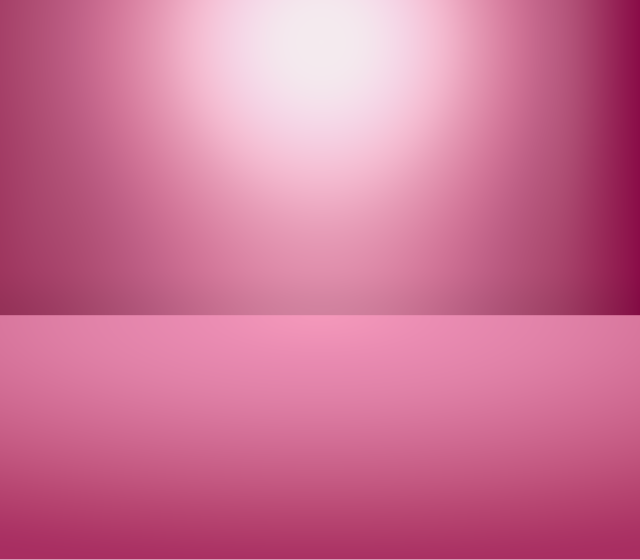
Give the GLSL for this background, as a Shadertoy shader.

```glsl
// Pink studio backdrop: a soft spotlight on a wall above a glowing floor.
#define HORIZON 0.437
#define CANVAS_RATIO 0.875
#define LIGHT_CENTER vec2(0.502, 0.066)
#define STOP_SPACING 0.0651
#define VERTICAL_STRETCH 1.8
#define FLOOR_WIDTH_SCALE 0.33
#define CONTACT_SHADOW 0.055
#define RIGHT_EDGE_COLOR vec3(0.54, 0.045, 0.28)
#define HAZE_COLOR vec3(0.71, 0.38, 0.51)
#define BASE_COLOR vec3(0.96, 0.90, 0.93)
#define BASE_HEIGHT 0.001

const int STOPS = 10;

const vec3 WALL[STOPS] = vec3[STOPS](
    vec3(0.957, 0.920, 0.935), vec3(0.957, 0.905, 0.930),
    vec3(0.962, 0.835, 0.900), vec3(0.955, 0.730, 0.815),
    vec3(0.895, 0.590, 0.700), vec3(0.825, 0.465, 0.600),
    vec3(0.745, 0.370, 0.520), vec3(0.685, 0.300, 0.450),
    vec3(0.640, 0.235, 0.395), vec3(0.615, 0.200, 0.360));

const vec3 FLOOR[STOPS] = vec3[STOPS](
    vec3(0.955, 0.595, 0.730), vec3(0.915, 0.545, 0.695),
    vec3(0.875, 0.500, 0.650), vec3(0.825, 0.430, 0.585),
    vec3(0.770, 0.350, 0.510), vec3(0.710, 0.260, 0.435),
    vec3(0.662, 0.185, 0.385), vec3(0.660, 0.180, 0.380),
    vec3(0.660, 0.180, 0.380), vec3(0.660, 0.180, 0.380));

// Smooth spline through evenly spaced colour stops
vec3 gradient(vec3 stops[STOPS], float dist) {
    float t = clamp(dist / STOP_SPACING, 0.0, float(STOPS - 1) - 0.001);
    int i = int(t);
    float f = t - float(i);
    vec3 a = stops[max(i - 1, 0)];
    vec3 b = stops[i];
    vec3 c = stops[i + 1];
    vec3 d = stops[min(i + 2, STOPS - 1)];
    return b + 0.5 * f * (c - a + f * (2.0 * a - 5.0 * b + 4.0 * c - d
             + f * (3.0 * (b - c) + d - a)));
}

float softSpot(vec2 p, vec2 center, vec2 radius) {
    vec2 q = (p - center) / radius;
    return exp(-dot(q, q));
}

vec3 wallColor(vec2 p, float horizonY) {
    // Light pool, stretched downward and tighter on the right
    vec2 q = p - LIGHT_CENTER;
    q.x *= 1.0 + 0.25 * max(q.x, 0.0);
    q.y *= 1.0 - VERTICAL_STRETCH * q.y * q.y;
    vec3 color = gradient(WALL, length(q));

    // Faint haze on both sides and a deep right edge
    float haze = softSpot(p, vec2(0.89, 0.16), vec2(0.06, 0.25))
               + softSpot(p, vec2(0.06, 0.34), vec2(0.06, 0.12));
    color = mix(color, HAZE_COLOR, 0.15 * haze);
    float rightEdge = clamp((p.x - 0.86) / 0.14, 0.0, 1.0);
    color = mix(color, RIGHT_EDGE_COLOR, rightEdge * rightEdge);

    // Shade where the wall meets the floor
    float contact = smoothstep(horizonY - 0.08, horizonY, p.y);
    return color * (1.0 - CONTACT_SHADOW * contact);
}

vec3 floorColor(vec2 p, float horizonY) {
    vec2 q = vec2((p.x - 0.5) * FLOOR_WIDTH_SCALE, p.y - horizonY);
    return gradient(FLOOR, length(q));
}

void mainImage(out vec4 fragColor, in vec2 fragCoord) {
    vec2 uv = fragCoord / iResolution.xy;
    vec2 p = vec2(uv.x, (1.0 - uv.y) * CANVAS_RATIO);
    float horizonY = (1.0 - HORIZON) * CANVAS_RATIO;
    float edge = 0.5 / iResolution.y;

    float wallMask = smoothstep(HORIZON - edge, HORIZON + edge, uv.y);
    vec3 color = mix(floorColor(p, horizonY), wallColor(p, horizonY), wallMask);

    // Thin pale strip along the base
    float baseMask = 1.0 - smoothstep(BASE_HEIGHT - edge, BASE_HEIGHT + edge, uv.y);
    color = mix(color, BASE_COLOR, baseMask);
    fragColor = vec4(color, 1.0);
}
```
